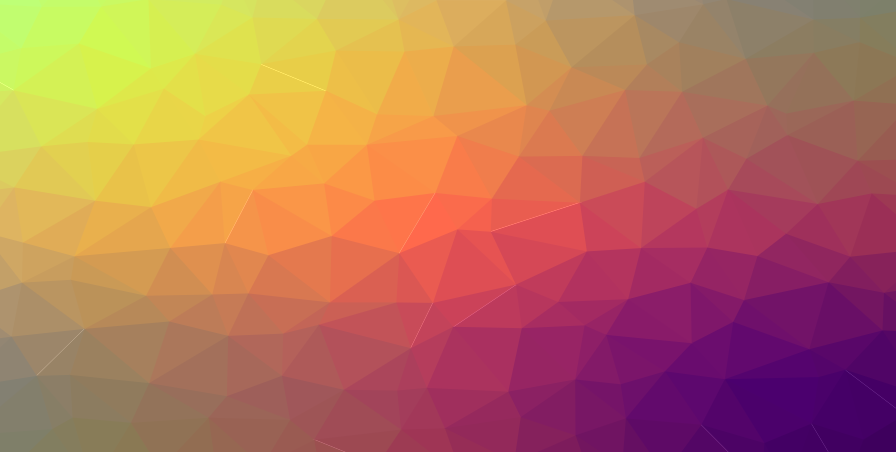
This background is drawn by a Shadertoy shader. Its source:

```glsl
// Low-poly mesh of flat triangles over a lime, orange and violet diagonal gradient

// Colour ramp along one axis
vec3 ramp(float t) {
    const vec3 stops[9] = vec3[9](
        vec3(0.74, 1.00, 0.47), vec3(0.83, 0.97, 0.30), vec3(0.93, 0.82, 0.28),
        vec3(0.98, 0.63, 0.27), vec3(1.00, 0.39, 0.30), vec3(0.74, 0.22, 0.36),
        vec3(0.47, 0.07, 0.43), vec3(0.29, 0.00, 0.43), vec3(0.24, 0.00, 0.36));
    float s = clamp(t, 0.0, 1.0) * 8.0;
    int i = min(int(s), 7);
    return mix(stops[i], stops[i + 1], s - float(i));
}

// Average of the horizontal and vertical ramps
vec3 gradient(vec2 uv) {
    return 0.5 * (ramp(uv.x) + ramp(1.0 - uv.y));
}

vec2 hash22(vec2 p) {
    vec3 q = fract(p.xyx * vec3(0.1031, 0.1030, 0.0973));
    q += dot(q, q.yzx + 33.33);
    return fract((q.xx + q.yz) * q.zy);
}

// Jittered grid point, in units of the canvas height
vec2 meshPoint(vec2 id, vec2 cell) {
    vec2 jitter = (hash22(id + 40.0) - 0.5) * vec2(0.76, 0.62);
    return (id + 0.5 + jitter) * cell;
}

// Signed distance to the line a-b, positive on its left
float leftOf(vec2 p, vec2 a, vec2 b) {
    vec2 e = normalize(b - a);
    return e.x * (p.y - a.y) - e.y * (p.x - a.x);
}

// Positive when d lies inside the circle through a, b, c
float inCircle(vec2 a, vec2 b, vec2 c, vec2 d) {
    a -= d; b -= d; c -= d;
    return determinant(mat3(vec3(a, dot(a, a)), vec3(b, dot(b, b)), vec3(c, dot(c, c))));
}

// Flat triangle: rgb weighted by coverage, coverage in alpha
vec4 facet(vec2 p, vec2 a, vec2 b, vec2 c, float aspect, float pixel) {
    float seam = leftOf(p, a, b);
    float inside = min(seam, min(leftOf(p, b, c), leftOf(p, c, a)));
    float cover = clamp(0.5 + inside / pixel, 0.0, 1.0);
    vec2 centre = (a + b + c) / 3.0;
    vec3 colour = gradient(centre / vec2(aspect, 1.0));

    // A few pale hairline seams
    float rare = step(0.97, hash22(floor(centre * 300.0)).x);
    colour += 0.16 * rare * (1.0 - smoothstep(0.0, pixel, abs(seam)));
    return vec4(colour, 1.0) * cover;
}

void mainImage(out vec4 fragColor, in vec2 fragCoord) {
    float pixel = 1.0 / iResolution.y;
    float aspect = iResolution.x * pixel;
    vec2 p = fragCoord * pixel;
    vec2 cell = vec2(aspect / 15.0, 1.0 / 9.7);
    vec2 home = floor(p / cell - 0.5);
    vec4 sum = vec4(0.0);

    // Split each nearby quad along its Delaunay diagonal
    for (int y = -1; y <= 1; y++) {
        for (int x = -1; x <= 1; x++) {
            vec2 id = home + vec2(x, y);
            vec2 a = meshPoint(id, cell);
            vec2 b = meshPoint(id + vec2(1, 0), cell);
            vec2 c = meshPoint(id + vec2(1, 1), cell);
            vec2 d = meshPoint(id + vec2(0, 1), cell);
            if (inCircle(a, b, c, d) > 0.0) {
                sum += facet(p, b, d, a, aspect, pixel);
                sum += facet(p, d, b, c, aspect, pixel);
            } else {
                sum += facet(p, a, c, d, aspect, pixel);
                sum += facet(p, c, a, b, aspect, pixel);
            }
        }
    }
    fragColor = vec4(sum.rgb / max(sum.a, 0.001), 1.0);
}
```
